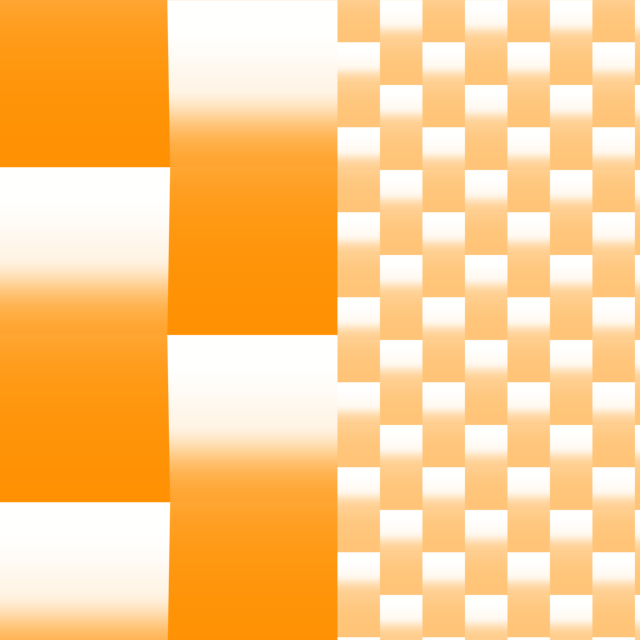
Write a three.js fragment shader that draws this pattern.

```glsl
// Two checkerboards side by side: large orange cells on the left and small
// peach cells on the right. One vertical tint ramp, two cells long, fades
// from white to orange; neighbouring columns are shifted by one cell.

varying vec2 vUv;

const vec3 WHITE = vec3(1.0, 1.0, 0.998);
const vec3 ORANGE = vec3(1.0, 0.565, 0.0);

const float SPLIT = 0.5273;                      // x where the small checks begin
const vec2 LARGE_CELL = vec2(0.26365, 0.2617);
const vec2 SMALL_CELL = vec2(0.0664);
const float LARGE_OPACITY = 1.0;
const float SMALL_OPACITY = 0.54;
const float LARGE_COLUMNS = 2.0;
const float SMALL_COLUMNS = 8.0;
const float SEAM_SLANT = 0.017;                  // zigzag of the large seam, in cells
const float SOFT = 0.0013;                       // half width of a smoothed edge

// Tint strength down one period: t in 0..1 is the pale cell, 1..2 the full one.
float tintRamp(float t) {
  float pale = 0.10 * smoothstep(0.15, 0.60, t)
             + 0.58 * smoothstep(0.52, 0.86, t)
             + 0.14 * smoothstep(0.78, 1.00, t);
  float full = 1.0 - 0.20 * exp(-3.0 * (t - 1.0));
  return t < 1.0 ? pale : full;
}

// Repeating column with a smoothed jump from full tint back to white.
float columnTint(float y, float soft) {
  float t = mod(y, 2.0);
  float jump = smoothstep(2.0 - soft, 2.0, t) * 0.5
             + (1.0 - smoothstep(0.0, soft, t)) * 0.5;
  return t > 1.0 ? mix(tintRamp(t), 0.5, jump) : mix(tintRamp(t), 0.5, jump * 2.0 * 0.5);
}

// Alternating columns; p is in cells, measured rightward and downward.
float checkTint(vec2 p, vec2 soft, float columns) {
  float x = clamp(p.x, 0.5, columns - 0.5);
  float edgeDistance = 0.5 - abs(fract(x) - 0.5);
  float side = mod(floor(x), 2.0) * 2.0 - 1.0;
  float odd = smoothstep(-soft.x, soft.x, side * edgeDistance);
  return mix(columnTint(p.y + 1.0, soft.y), columnTint(p.y, soft.y), odd);
}

void main() {
  vec2 p = vec2(vUv.x, 1.0 - vUv.y);

  // Large checks, with the seam between columns swaying from row to row
  vec2 large = p / LARGE_CELL;
  float sway = abs(mod(large.y, 2.0) - 1.0);
  large.x -= SEAM_SLANT * (0.5 - sway);
  float largeTint = LARGE_OPACITY * checkTint(large, SOFT / LARGE_CELL, LARGE_COLUMNS);

  // Small checks in a lighter tint
  vec2 small = (p - vec2(SPLIT, 0.0)) / SMALL_CELL;
  float smallTint = SMALL_OPACITY * checkTint(small, SOFT / SMALL_CELL, SMALL_COLUMNS);

  // Join the two halves
  float right = smoothstep(SPLIT - SOFT, SPLIT + SOFT, p.x);
  gl_FragColor = vec4(mix(WHITE, ORANGE, mix(largeTint, smallTint, right)), 1.0);
}
```
